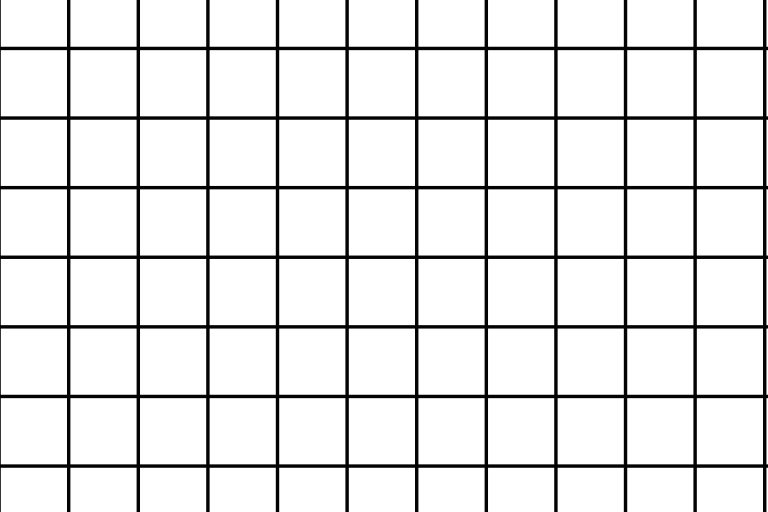
Reproduce this pattern procedurally as a WebGL 1 fragment shader.

```glsl
precision highp float;
// Plain square grid: thin black rules on white paper, about 11 by 7.4 cells.
// Each axis is a repeated line whose edges are smoothed by exact box
// coverage per pixel; the two sets of rules are then joined into one mask.

uniform vec2 u_resolution;

const vec2 CELLS = vec2(11.034, 7.356);       // repeats across and up the canvas
const vec2 FIRST_LINE = vec2(0.987, 0.660);   // first rule, in cells from lower left
const float LINE_WIDTH = 0.049;               // rule width, in cells
const vec3 PAPER = vec3(1.0);
const vec3 INK = vec3(0.01);

// Signed distance, in cells, to the nearest rule centre on each axis.
vec2 nearestLine(vec2 cell, vec2 offset) {
  return fract(cell - offset + 0.5) - 0.5;
}

// Share of a pixel-wide span around dist that lies inside the rule.
vec2 lineCoverage(vec2 dist, float width, vec2 pixel) {
  vec2 halfWidth = vec2(0.5 * width);
  vec2 low = max(dist - 0.5 * pixel, -halfWidth);
  vec2 high = min(dist + 0.5 * pixel, halfWidth);
  return clamp((high - low) / pixel, 0.0, 1.0);
}

// Union of the vertical and horizontal rules.
float gridMask(vec2 coverage) {
  return 1.0 - (1.0 - coverage.x) * (1.0 - coverage.y);
}

void main() {
  vec2 cell = gl_FragCoord.xy / u_resolution * CELLS;
  vec2 pixel = CELLS / u_resolution;
  vec2 dist = nearestLine(cell, FIRST_LINE);
  float mask = gridMask(lineCoverage(dist, LINE_WIDTH, pixel));
  gl_FragColor = vec4(mix(PAPER, INK, mask), 1.0);
}
```
